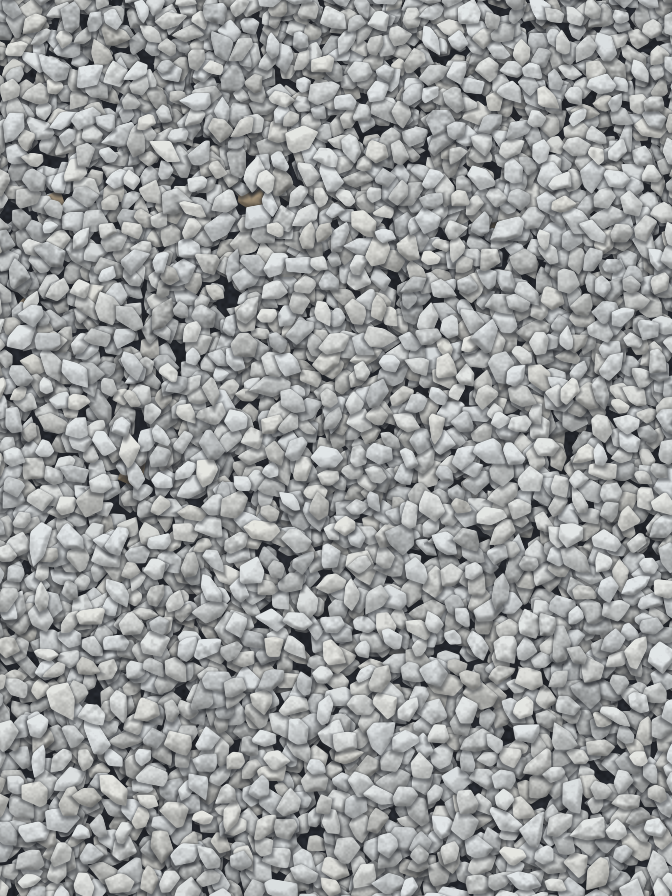
A WebGL 1 fragment shader for this texture:

```glsl
precision highp float;
// Draws a bed of crushed pale grey gravel: angular stones piled in layers with dark gaps.
uniform vec2 u_resolution;

const float STONES_ACROSS = 22.5;
const vec3 GAP_COLOUR = vec3(0.12, 0.13, 0.15);

float hash(vec2 p) {
  return fract(sin(dot(p, vec2(127.1, 311.7))) * 43758.5453);
}

float noise(vec2 p) {
  vec2 i = floor(p), f = fract(p);
  f = f * f * (3.0 - 2.0 * f);
  return mix(mix(hash(i), hash(i + vec2(1.0, 0.0)), f.x),
             mix(hash(i + vec2(0.0, 1.0)), hash(i + vec2(1.0, 1.0)), f.x), f.y);
}

// Slightly worn convex polygon: xy = surface tilt, z = signed distance, w = outward y
vec4 stoneShape(vec2 p, vec2 id) {
  float turn = 6.2832 * hash(id + 3.1);
  float c = cos(turn), s = sin(turn);
  mat2 spin = mat2(c, s, -s, c);
  float stretch = 1.0 + 0.32 * hash(id + 5.7);
  vec2 q = spin * p * vec2(1.0 / stretch, stretch);
  float size = mix(0.28, 0.45, hash(id + 8.3));

  // The leaning top takes part as one more facet
  float topWeight = exp(-32.0 * 0.4 * size);
  vec2 tilt = topWeight * 0.7 * (vec2(hash(id + 1.9), hash(id + 2.3)) - 0.5);
  float facetSum = topWeight, edgeSum = 0.0;
  vec2 outward = vec2(0.0);
  for (int k = 0; k < 6; k++) {
    float n = float(k);
    float h = hash(id + n * 1.37 + 11.0);
    float angle = (n + 0.8 * h) * 1.0472;
    vec2 dir = vec2(cos(angle), sin(angle));
    float edge = dot(q, dir) - size * (0.76 + 0.45 * fract(h * 17.3));
    float slope = 0.3 + 0.95 * fract(h * 71.9);
    float edgeWeight = exp(42.0 * edge);
    float facetWeight = exp(32.0 * edge * slope);
    edgeSum += edgeWeight;
    outward += edgeWeight * dir;
    facetSum += facetWeight;
    tilt += facetWeight * slope * dir;
  }
  // A vector times the matrix turns it back to canvas axes
  return vec4((tilt / facetSum) * spin, log(edgeSum) / 42.0,
              ((outward / edgeSum) * spin).y);
}

vec3 stoneColour(vec2 id, vec2 tilt, float speckle, float mottle) {
  float tint = hash(id + 21.0);
  vec3 hue = mix(vec3(0.98, 1.0, 1.01), vec3(1.0, 1.0, 0.975), tint * tint);
  if (hash(id + 25.0) > 0.996) hue = vec3(0.82, 0.74, 0.62);
  float tone = 0.75 + 0.19 * hash(id + 29.0);
  float veined = hash(id + 33.0);
  tone += 0.13 * (speckle - 0.5) + 0.36 * veined * veined * (mottle - 0.58);
  float light = dot(normalize(vec3(tilt, 1.0)), normalize(vec3(-0.25, 0.75, 1.1)));
  return hue * min(tone * (0.5 + 0.56 * max(light, 0.0)), 0.9);
}

void main() {
  vec2 uv = gl_FragCoord.xy / u_resolution.x;
  float pixel = STONES_ACROSS / u_resolution.x;

  // Stones shrink slightly towards the far, upper side
  vec2 ground = vec2((uv.x - 0.5) * (1.0 + 0.1 * uv.y), uv.y + 0.05 * uv.y * uv.y);
  ground *= STONES_ACROSS;

  float speckle = 0.6 * noise(uv * 310.0) + 0.4 * noise(uv * 150.0 + 7.0);
  float mottle = 0.6 * noise(uv * 190.0 + 31.0) + 0.4 * noise(uv * 85.0);
  vec3 colour = GAP_COLOUR * (0.7 + 0.9 * mottle);

  // Paint from the lowest layer up, each stone shading those beneath
  for (int layer = 0; layer < 6; layer++) {
    float level = float(layer);
    vec2 p = ground + level * vec2(0.37, 0.61) + 40.0;
    vec2 cell = floor(p);
    for (int j = -1; j <= 1; j++) {
      for (int i = -1; i <= 1; i++) {
        vec2 home = cell + vec2(float(i), float(j));
        vec2 id = home + level * 57.0;
        if (hash(id + 41.0) > 0.87) continue;
        vec2 jitter = vec2(hash(id), hash(id + 0.5)) - 0.5;
        vec2 local = p - home - 0.5 - 0.7 * jitter;
        if (dot(local, local) > 1.1) continue;

        vec4 shape = stoneShape(local, id);
        float shadow = 1.0 - smoothstep(-0.03, 0.15, shape.z + 0.06 * shape.w);
        colour = mix(colour, GAP_COLOUR, 0.5 * shadow);

        vec3 stone = stoneColour(id, shape.xy, speckle, mottle);
        stone *= 0.85 + 0.03 * level;
        float cover = 1.0 - smoothstep(-0.6 * pixel, 0.6 * pixel, shape.z);
        colour = mix(colour, stone, cover);
      }
    }
  }
  gl_FragColor = vec4(clamp(colour, 0.0, 1.0), 1.0);
}
```
